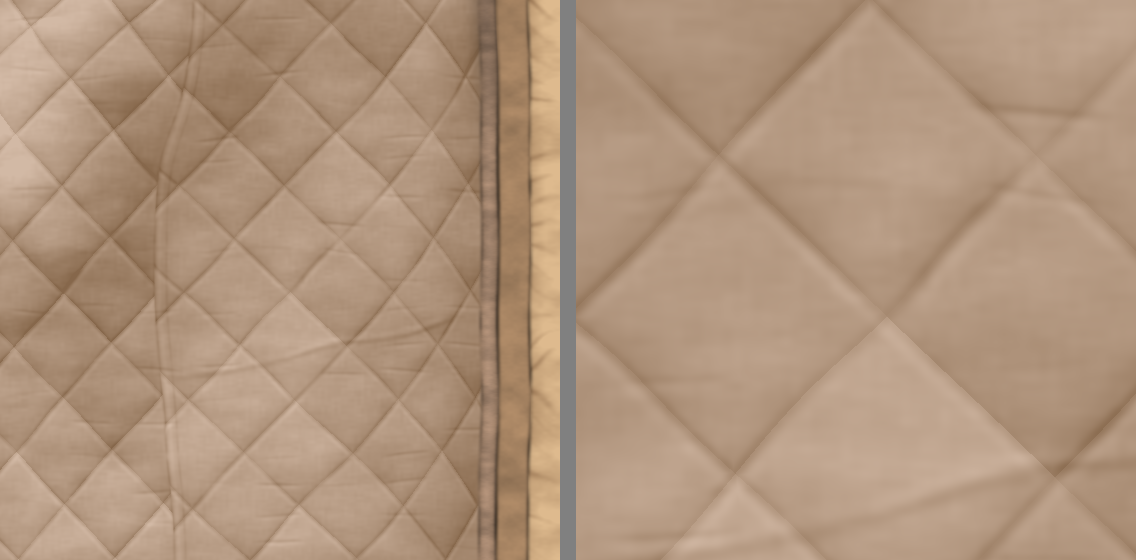
Left, the full canvas; right, a detail of the centre.
Write a WebGL 1 fragment shader that draws this texture.

```glsl
precision highp float;
// Diamond-quilted beige satin lining: two sewn panels, a piped edge and a gathered tan border.

uniform vec2 u_resolution;

#define STITCH_WIDTH 0.0036
#define STITCH_DEPTH 0.23
#define RIM_LIGHT 0.12
#define PUFF 0.13
#define CELL_VARIATION 0.12
#define WRINKLE 0.36
#define WOBBLE 0.007
#define EDGE_X 0.888
#define HEM_X 0.945
#define SATIN_DARK vec3(0.54, 0.42, 0.31)
#define SATIN_LIGHT vec3(0.81, 0.71, 0.63)
#define TAN_LIGHT vec3(0.85, 0.71, 0.54)

float hash(vec2 p) {
  return fract(sin(dot(p, vec2(127.1, 311.7))) * 43758.5453);
}

float noise(vec2 p) {
  vec2 i = floor(p), f = fract(p);
  f = f * f * (3.0 - 2.0 * f);
  return mix(mix(hash(i), hash(i + vec2(1.0, 0.0)), f.x),
             mix(hash(i + vec2(0.0, 1.0)), hash(i + 1.0), f.x), f.y);
}

float fbm(vec2 p) {
  float sum = 0.0, gain = 0.5;
  for (int i = 0; i < 4; i++) {
    sum += gain * noise(p);
    p = p * 2.03 + 17.3;
    gain *= 0.5;
  }
  return sum;
}

// Soft line profile at signed distance d.
float line(float d, float width) {
  return exp(-d * d / (width * width));
}

// Soft elliptical patch of light or shade.
float patch(vec2 p, vec2 center, vec2 radius) {
  vec2 d = (p - center) / radius;
  return exp(-dot(d, d));
}

// Coordinates of d in the lattice spanned by a and b.
vec2 lattice(vec2 d, vec2 a, vec2 b) {
  return vec2(d.x * b.y - d.y * b.x, a.x * d.y - a.y * d.x) / (a.x * b.y - a.y * b.x);
}

// Brightness change from puffed cells and grooves; rising grooves are deeper.
float quilt(vec2 q, float sheen) {
  vec2 f = fract(q);
  vec2 groove = (fract(q + 0.5) - 0.5) * 0.133;
  vec2 depth = vec2(0.25 + 0.75 * noise(q * 3.1), 0.4 + 0.9 * noise(q * 3.1 + 50.0));
  vec2 lit = vec2(0.1 + 1.2 * noise(q * 2.7 + 20.0), 0.1 + 1.4 * noise(q * 2.7 + 80.0));
  vec2 dark = depth * vec2(line(groove.x, STITCH_WIDTH), line(groove.y, STITCH_WIDTH * 1.15));
  vec2 halo = depth * vec2(line(groove.x - 0.005, 0.011), line(groove.y + 0.006, 0.013));
  vec2 rim = lit * vec2(line(groove.x + 0.007, 0.0045), line(groove.y - 0.007, 0.005));
  float puff = PUFF * sheen * (f.x - f.y) + 0.6 * f.x * (1.0 - f.x) * f.y * (1.0 - f.y) - 0.017;
  float cell = CELL_VARIATION * (hash(floor(q)) - 0.5);
  return puff + cell + RIM_LIGHT * max(rim.x, rim.y)
       - STITCH_DEPTH * (max(dark.x, dark.y) + 0.4 * max(halo.x, halo.y));
}

// Short, nearly level creases, at most one in each grid cell.
float tucks(vec2 p) {
  vec2 g = p * vec2(9.0, 19.0), id = floor(g), f = fract(g) - 0.5;
  float tilt = 0.5 * (hash(id + 3.0) - 0.5);
  float d = (f.y - 0.4 * (hash(id + 7.0) - 0.5) - tilt * f.x) / 19.0;
  float span = smoothstep(0.48, 0.15, abs(f.x)) * step(0.5, hash(id)) * hash(id + 9.0);
  return span * (0.10 * line(d + 0.006, 0.004) - 0.15 * line(d, 0.003));
}

// Broad light and shade across the draped cloth.
float drape(vec2 p) {
  float t = 0.52;
  t += 0.48 * patch(p, vec2(0.02, 0.78), vec2(0.13, 0.22));
  t += 0.22 * patch(p, vec2(0.17, 0.98), vec2(0.17, 0.10));
  t -= 0.26 * patch(p, vec2(0.23, 0.65), vec2(0.09, 0.24));
  t -= 0.18 * patch(p, vec2(0.09, 0.46), vec2(0.14, 0.13));
  t += 0.26 * patch(p, vec2(0.06, 0.04), vec2(0.18, 0.18));
  t -= 0.27 * patch(p, vec2(0.42, 0.83), vec2(0.14, 0.15));
  t -= 0.16 * patch(p, vec2(0.58, 0.97), vec2(0.16, 0.08));
  t += 0.16 * patch(p, vec2(0.62, 0.74), vec2(0.16, 0.13));
  t += 0.27 * patch(p, vec2(0.46, 0.22), vec2(0.22, 0.26));
  return t - 0.24 * smoothstep(0.74, 0.86, p.x);
}

vec3 satin(vec2 p) {
  vec2 w = p + WOBBLE * (vec2(noise(p * 11.0), noise(p * 11.0 + 40.0)) - 0.5);
  float seamX = 0.276 + 0.034 * smoothstep(0.5, 0.0, p.y) + 0.068 * smoothstep(0.62, 0.95, p.y);
  float seam = w.x - seamX;

  // Each panel has its own lattice, bent where the cloth turns away.
  float lean = max(p.y - 0.6, 0.0), turn = max(p.x - 0.65, 0.0);
  vec2 left = lattice(w - vec2(0.111 + 0.3 * lean * lean, 0.479), vec2(0.086, 0.0977), vec2(0.0885, -0.0924));
  vec2 right = lattice(w - vec2(0.518 - 1.6 * turn * turn, 0.479), vec2(0.0911, 0.0964), vec2(0.1003, -0.0951));
  float side = smoothstep(-0.002, 0.002, seam);
  float t = drape(p) + mix(quilt(left + 31.0, 1.5), quilt(right, 0.85), side);

  // Rising satin sheen, level wrinkles, woven grain and one long crease.
  t += 0.22 * (fbm(vec2(p.x + p.y, 3.0 * (p.x - p.y)) * 3.5 + 5.0) - 0.47);
  t += WRINKLE * (fbm(w * vec2(9.0, 26.0)) - 0.47) * mix(1.3, 1.0, side);
  t += 0.05 * (noise(p * vec2(70.0, 190.0)) + noise(p * vec2(170.0, 60.0)) - 1.0) + tucks(w);
  float crease = w.y - 0.316 - 0.22 * (w.x - 0.3125) - 0.006 * sin(w.x * 24.0);
  float creaseSpan = smoothstep(0.28, 0.36, p.x) * smoothstep(0.86, 0.78, p.x);
  creaseSpan *= 0.4 + noise(vec2(p.x * 12.0, 4.0));
  t += creaseSpan * (0.10 * line(crease - 0.010, 0.006) - 0.22 * line(crease, 0.0055));

  // Panel seam with small uneven stitches.
  float stitch = 0.3 + 0.8 * noise(vec2(p.y * 70.0, 1.0));
  t += 0.10 * line(seam - 0.009, 0.005) - 0.20 * stitch * line(seam, 0.0032);
  t -= 0.12 * stitch * line(seam - 0.021, 0.003) + 0.06 * line(seam + 0.012, 0.012);
  return mix(SATIN_DARK, SATIN_LIGHT, clamp(t, -0.05, 1.05));
}

void main() {
  vec2 p = gl_FragCoord.xy / u_resolution;
  float sway = 0.007 * (noise(vec2(p.y * 7.0, 2.0)) - 0.5);
  float edge = p.x - EDGE_X - sway;
  float hem = p.x - HEM_X - sway;
  vec3 color = satin(p);

  // Rolled piping beside the edge.
  float roll = line(edge + 0.017, 0.012);
  vec3 piping = mix(vec3(0.56, 0.45, 0.36), vec3(0.65, 0.53, 0.44), roll) * (0.82 + 0.36 * fbm(p * vec2(30.0, 60.0)));
  color = mix(color, piping, smoothstep(-0.037, -0.027, edge));
  float rubbed = noise(vec2(p.y * 26.0, 3.0));
  color *= 1.0 - 0.24 * rubbed * line(edge + 0.030, 0.0035);
  color *= 1.0 - 0.22 * smoothstep(0.65, 1.0, p.y) * line(edge + 0.018, 0.024);

  // Flat facing strip.
  vec3 strip = vec3(0.645, 0.51, 0.38) * (0.84 + 0.32 * fbm(p * vec2(22.0, 30.0)));
  color = mix(color, strip, smoothstep(-0.002, 0.002, edge));
  color *= 1.0 - (0.12 + 0.38 * noise(vec2(p.y * 14.0, 6.0))) * line(edge, 0.004);

  // Gathered border: level folds of uneven depth, strongest at the hem.
  float sag = p.y * 24.0 + 5.0 * hem + 2.2 * noise(p * vec2(12.0, 8.0));
  float fold = line(fract(sag) - 0.5, 0.15) * hash(vec2(floor(sag), 5.0)) * smoothstep(0.07, 0.0, hem);
  float shade = 0.10 + 1.15 * fbm(vec2(p.x * 16.0, p.y * 26.0)) + 0.30 * smoothstep(0.0, 0.03, hem);
  vec3 border = mix(vec3(0.64, 0.50, 0.36), TAN_LIGHT, clamp(shade - 0.6 * fold, -0.1, 1.1));
  color = mix(color, border, smoothstep(-0.002, 0.002, hem));
  color *= 1.0 - (0.12 + 0.30 * noise(vec2(p.y * 30.0, 8.0))) * line(hem, 0.004);
  gl_FragColor = vec4(color, 1.0);
}
```
